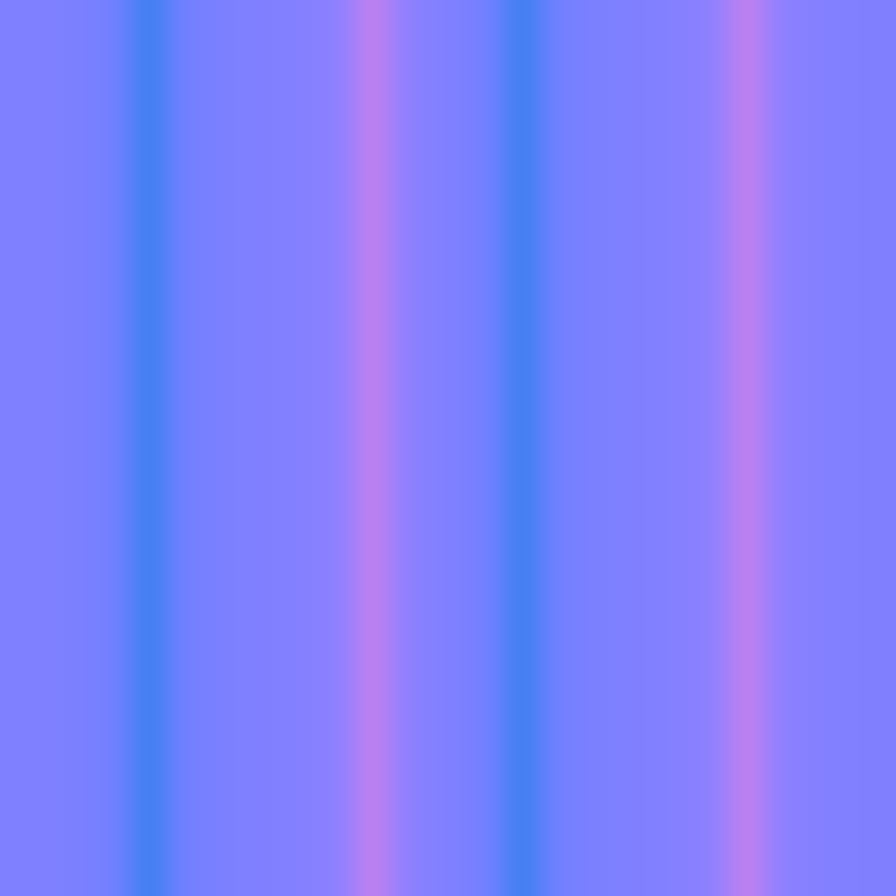
This texture map is drawn by a Shadertoy shader. Its source:

```glsl
// Tangent-space normal map of two soft-edged vertical ribs on a flat sheet.

const int   RIB_COUNT      = 2;
const float RIB_SPACING    = 5.0 / 12.0;  // between rib centres
const float RIB_HALF_WIDTH = 0.125;       // rib centre to the middle of its slope
const float CORE_WIDTH     = 0.0273;      // steep part of each slope
const float TAIL_WIDTH     = 0.0755;      // gentle fade around it
const float CORE_TILT      = 0.34;
const float TAIL_TILT      = 0.12;

float bell(float x, float width) {
    float t = x / width;
    return exp(-t * t);
}

// Sideways tilt of one slope at distance x from its middle
float slopeTilt(float x) {
    return CORE_TILT * bell(x, CORE_WIDTH) + TAIL_TILT * bell(x, TAIL_WIDTH);
}

// A rib leans left on its left side and right on its right side
float ribTilt(float x) {
    return slopeTilt(x - RIB_HALF_WIDTH) - slopeTilt(x + RIB_HALF_WIDTH);
}

void mainImage(out vec4 fragColor, in vec2 fragCoord) {
    vec2 uv = fragCoord / iResolution.xy;

    // Sum the ribs, spaced evenly about the middle of the canvas
    float tilt = 0.0;
    for (int i = 0; i < RIB_COUNT; i++) {
        float offset = (float(i) - 0.5 * float(RIB_COUNT - 1)) * RIB_SPACING;
        tilt += ribTilt(uv.x - 0.5 - offset);
    }

    // Unit normal, packed from -1..1 into 0..1
    vec3 normal = vec3(tilt, 0.0, sqrt(max(0.0, 1.0 - tilt * tilt)));
    fragColor = vec4(0.5 + 0.5 * normal, 1.0);
}
```
